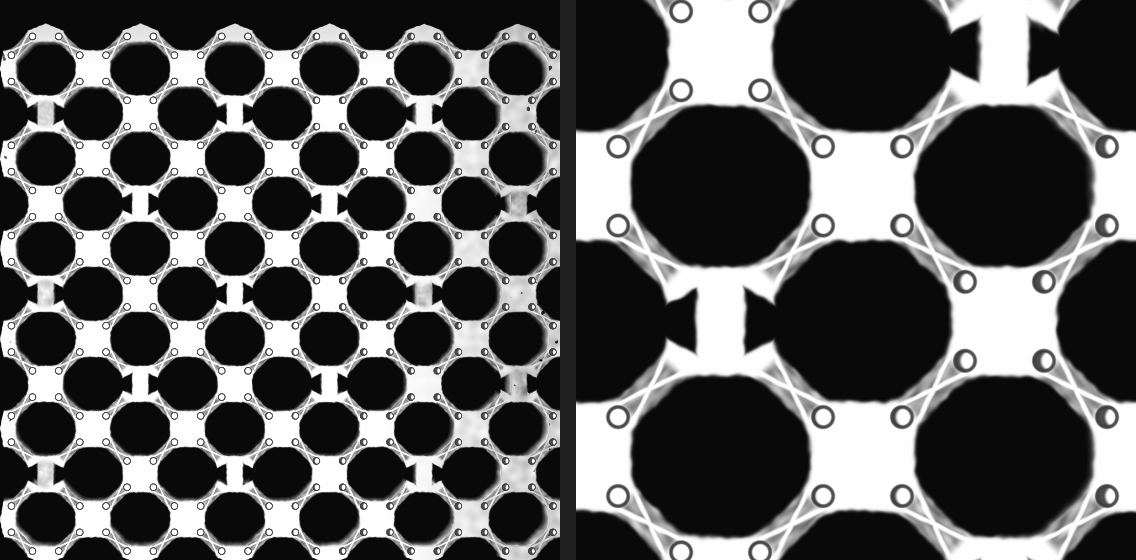
Left, the full canvas; right, a detail of the centre.
This pattern is drawn by a three.js fragment shader. Its source:

```glsl
// Pale perforated lattice of octagonal openings, pegged plates and narrow bridges on black.
varying vec2 vUv;

const vec2 PITCH = vec2(0.169, 0.161);       // spacing of openings in one row and column
const vec2 FIRST_HOLE = vec2(0.0814, 0.0729);
const vec2 HOLE_HALF = vec2(0.0534, 0.0482);
const float HOLE_BEVEL = 0.0703;             // |x| + |y| limit of the cut corners
const float HOLE_ROUND = 0.008;
const vec2 SHEET_CENTER = vec2(0.504, 0.475);
const vec2 SHEET_HALF = vec2(0.504, 0.483);
const float PEG_OFFSET = 0.0235;
const float PEG_RADIUS = 0.0060;
const float PEG_LINE = 0.0008;
const float BRIDGE_HALF = 0.0145;
const float FACET_REACH = 0.022;
const float ROUGHNESS = 0.0016;
const float SOFT = 0.0013;
const vec2 VIEW_CENTER = vec2(0.36, 0.5);
const float WALL_DEPTH = 0.026;
const float BLACK = 0.035;
const float WHITE = 0.995;

vec2 hash2(vec2 p) {
  p = vec2(dot(p, vec2(127.1, 311.7)), dot(p, vec2(269.5, 183.3)));
  return fract(sin(p) * 43758.5) * 2.0 - 1.0;
}

float gradientNoise(vec2 p) {
  vec2 i = floor(p), f = fract(p);
  vec2 w = f * f * (3.0 - 2.0 * f);
  float a = dot(hash2(i), f);
  float b = dot(hash2(i + vec2(1, 0)), f - vec2(1, 0));
  float c = dot(hash2(i + vec2(0, 1)), f - vec2(0, 1));
  float d = dot(hash2(i + vec2(1, 1)), f - vec2(1, 1));
  return mix(mix(a, b, w.x), mix(c, d, w.x), w.y);
}

float smoothMax(float a, float b, float k) {
  float h = max(k - abs(a - b), 0.0) / k;
  return max(a, b) + 0.25 * h * h * k;
}

// Signed distance to an opening, with a dovetail notch beside a narrow bridge
float openingDistance(vec2 fromHole, vec2 fromNode, bool narrow) {
  vec2 a = abs(fromHole);
  float bevel = (a.x + a.y - HOLE_BEVEL) * 0.7071;
  float d = smoothMax(max(a.x - HOLE_HALF.x, a.y - HOLE_HALF.y), bevel, HOLE_ROUND);
  vec2 n = abs(fromNode);
  float reach = n.x - BRIDGE_HALF;
  float notch = max(max(-reach, n.x - 0.042), n.y - 0.0195 + 0.5 * reach);
  return narrow ? min(d, notch) : d;
}

void main() {
  // Quarter cell: openings on one diagonal, plates on the other
  vec2 grid = 2.0 * (vUv - FIRST_HOLE) / PITCH;
  vec2 cell = floor(grid);
  vec2 local = (fract(grid) - 0.5) * PITCH * 0.5;
  float slant = mod(cell.x + cell.y, 2.0) < 0.5 ? 1.0 : -1.0;
  float across = dot(local, vec2(1.0, slant)) * 0.7071;
  float along = dot(local, vec2(1.0, -slant)) * 0.7071;
  vec2 holeCorner = (across < 0.0 ? -0.5 : 0.5) * vec2(1.0, slant);
  vec2 nodeCorner = (along < 0.0 ? -0.5 : 0.5) * vec2(1.0, -slant);
  vec2 fromHole = local - holeCorner * PITCH * 0.5;
  vec2 fromNode = local - nodeCorner * PITCH * 0.5;
  vec2 node = floor(cell + 0.5 + nodeCorner + 0.5);
  bool narrow = mod(node.x, 2.0) < 0.5 && mod(node.x + node.y - 1.0, 4.0) < 0.5
    && node.y > 0.0 && node.y < 10.0;

  float grain = gradientNoise(vUv * 150.0);
  float blotch = gradientNoise(vUv * 55.0 + 9.0);
  vec2 view = vUv - VIEW_CENTER;
  vec2 shift = view * WALL_DEPTH;

  // Scalloped sheet outline
  vec2 fold = abs(fract(grid * 0.5 + 0.5) - 0.5) * PITCH;
  vec2 border = abs(vUv - SHEET_CENTER) - SHEET_HALF + vec2(0.2, 0.4) * fold.yx * vec2(1.0, 1.0);
  float outside = max(border.x, border.y);

  // Front face and visible side walls
  float rough = ROUGHNESS * (grain + 0.6 * blotch);
  float front = openingDistance(fromHole, fromNode, narrow) + rough;
  float back = openingDistance(fromHole + shift, fromNode + shift, narrow) + rough;
  float sheet = smoothstep(-SOFT, SOFT, front);
  float wall = smoothstep(0.0, 0.017, back) * (0.75 + 0.4 * blotch);
  wall += 0.25 * smoothstep(-0.003, 0.001, front);

  // Plate brightness falls away at the sides and top
  float sideFade = smoothstep(0.32, 0.62, abs(view.x));
  float face = WHITE - sideFade * (0.16 + 0.25 * blotch);
  face -= 0.12 * smoothstep(0.88, 0.96, vUv.y);
  face *= mix(0.72, 1.0, smoothstep(0.0, 0.004, front + 0.0015));

  // Grey facets with crossing ridges on the diagonal struts
  float streak = gradientNoise(vec2(along * 90.0, across * 260.0) + cell * 7.3);
  float ridge = abs(abs(across + 0.0012 * streak) - 0.35 * abs(along));
  float facet = smoothstep(0.0006, 0.0024, ridge);
  facet *= 1.0 - smoothstep(0.7 * FACET_REACH, FACET_REACH, abs(along));
  face = mix(face, 0.56 + 0.45 * streak + 0.15 * grain, 0.9 * facet);

  // Worn bridges and specks in the outer columns
  float bridge = narrow ? 1.0 - smoothstep(0.018, 0.03, length(fromNode)) : 0.0;
  float worn = node.x < 1.0 || node.x > 9.0 || hash2(node).x > 0.55 ? 1.0 : 0.0;
  face -= bridge * worn * (0.15 + 0.3 * blotch + 0.12 * grain);
  float outer = max(smoothstep(0.05, 0.02, vUv.x), smoothstep(0.88, 0.94, vUv.x));
  face -= 0.6 * outer * smoothstep(0.36, 0.46, gradientNoise(vUv * 80.0 + 31.0));

  // Pegs: thin rim and a shaded crescent growing to the right
  if (!narrow) {
    vec2 peg = fromNode - PEG_OFFSET * sign(fromNode);
    float pegDist = length(peg) - PEG_RADIUS;
    float disc = 1.0 - smoothstep(-SOFT, SOFT, pegDist);
    float offset = 0.006 * smoothstep(0.35, 0.75, vUv.x);
    float lit = 1.0 - smoothstep(-SOFT, SOFT, length(peg - vec2(offset, 0.0)) - PEG_RADIUS);
    face = mix(face, mix(0.3, WHITE, lit), disc);
    float rim = 1.0 - smoothstep(PEG_LINE * 0.5, PEG_LINE * 0.5 + SOFT, abs(pegDist));
    face = mix(face, 0.2, 0.85 * rim);
  }

  float tone = mix(max(wall, BLACK), clamp(face, 0.0, WHITE), sheet);
  tone = mix(tone, BLACK, smoothstep(-SOFT, SOFT, outside + rough));
  gl_FragColor = vec4(vec3(tone), 1.0);
}
```
